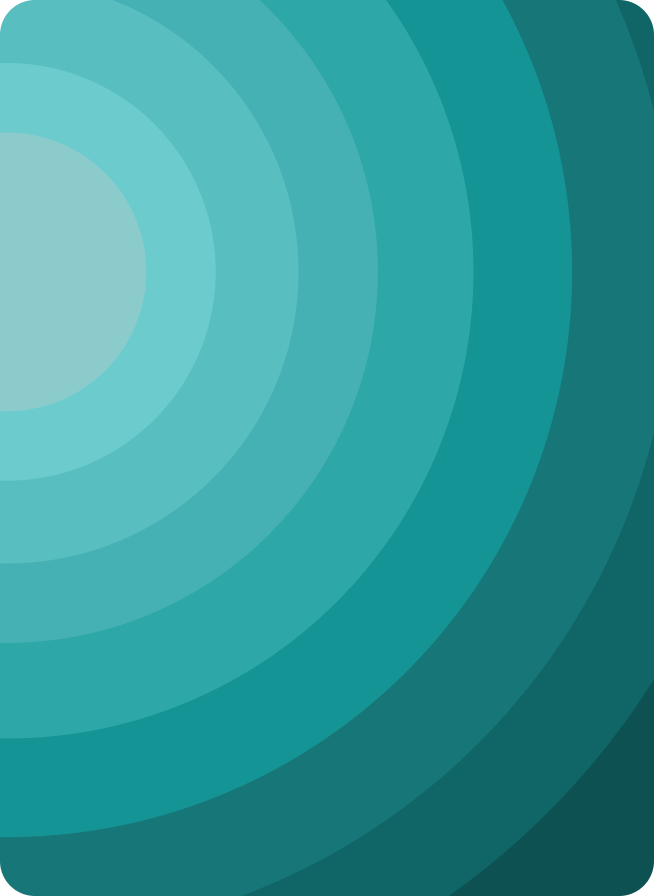
Reproduce this background procedurally as a WebGL 1 fragment shader.

```glsl
precision highp float;
// Concentric teal discs spreading from the left edge of a rounded card.

uniform vec2 u_resolution;

// Lengths are in units of the canvas height.
#define CENTER vec2(0.0076, 0.6966)
#define INNER_RADII vec4(0.1556, 0.2331, 0.3255, 0.4141)
#define OUTER_RADII vec4(0.5208, 0.6309, 0.7441, 0.8535)
#define CORNER_RADIUS 0.039
#define PAPER vec3(1.0)
#define RING_COUNT 8

// Coverage of a shape from its signed distance, softened over one pixel.
float coverage(float dist) {
  return clamp(0.5 - dist * u_resolution.y, 0.0, 1.0);
}

float roundedBox(vec2 p, vec2 halfSize, float radius) {
  vec2 q = abs(p) - halfSize + radius;
  return length(max(q, 0.0)) + min(max(q.x, q.y), 0.0) - radius;
}

// Disc colours, from the pale core to the dark outer ring.
void fillPalette(out vec3 tint[RING_COUNT]) {
  tint[0] = vec3(0.545, 0.798, 0.798);
  tint[1] = vec3(0.420, 0.798, 0.802);
  tint[2] = vec3(0.345, 0.745, 0.753);
  tint[3] = vec3(0.275, 0.694, 0.706);
  tint[4] = vec3(0.176, 0.655, 0.659);
  tint[5] = vec3(0.082, 0.580, 0.584);
  tint[6] = vec3(0.090, 0.463, 0.467);
  tint[7] = vec3(0.063, 0.400, 0.404);
}

void main() {
  vec2 p = gl_FragCoord.xy / u_resolution.y;
  vec2 halfSize = 0.5 * u_resolution / u_resolution.y;

  vec3 tint[RING_COUNT];
  fillPalette(tint);

  // Each disc covers the inside of the larger one before it.
  float dist = length(p - CENTER);
  vec3 color = vec3(0.051, 0.318, 0.322);
  for (int i = 0; i < 4; i++) {
    color = mix(color, tint[7 - i], coverage(dist - OUTER_RADII[3 - i]));
  }
  for (int i = 0; i < 4; i++) {
    color = mix(color, tint[3 - i], coverage(dist - INNER_RADII[3 - i]));
  }

  // Rounded card corners
  float card = coverage(roundedBox(p - halfSize, halfSize, CORNER_RADIUS));
  gl_FragColor = vec4(mix(PAPER, color, card), 1.0);
}
```
